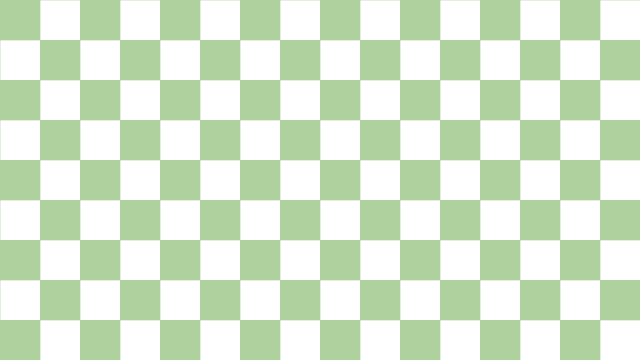
A Shadertoy shader for this pattern:

```glsl
const float ROWS = 9.0;       // squares down the canvas; 16 fit across at 16:9
const float OVERLAP = 0.0088; // how far green spills right and down, in squares
const vec3 GREEN = vec3(0.682, 0.820, 0.620);
const vec3 WHITE = vec3(1.0);

// Share of a pixel's area that lies inside an axis-aligned box
float boxCoverage(vec2 p, vec2 lo, vec2 hi, float pixel) {
    vec2 span = min(p + 0.5 * pixel, hi) - max(p - 0.5 * pixel, lo);
    vec2 share = clamp(span / pixel, 0.0, 1.0);
    return share.x * share.y;
}

void mainImage(out vec4 fragColor, in vec2 fragCoord) {
    float pixel = ROWS / iResolution.y;
    vec2 p = fragCoord * pixel;
    vec2 cell = floor(p);

    // Gather the white squares touching this pixel
    float white = 0.0;
    for (int y = -1; y <= 1; y++) {
        for (int x = -1; x <= 1; x++) {
            vec2 corner = cell + vec2(x, y);
            float isWhite = mod(corner.x + corner.y, 2.0);
            vec2 lo = corner + vec2(OVERLAP, 0.0);
            vec2 hi = corner + vec2(1.0, 1.0 - OVERLAP);
            white += isWhite * boxCoverage(p, lo, hi, pixel);
        }
    }

    fragColor = vec4(mix(GREEN, WHITE, white), 1.0);
}
```
